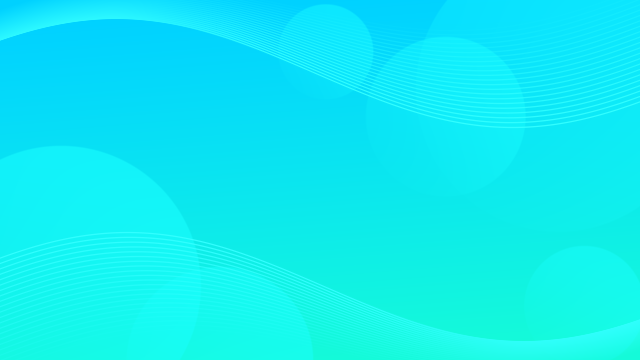
Give the GLSL for this background, as a Shadertoy shader.

```glsl
// Cyan to mint backdrop with translucent discs and two fans of fine wave lines.
// The discs fade along a diagonal; each fan repeats one cosine curve with a
// spread that widens along x, and the lower fan is the upper one turned half way.

const vec3 SKY_BLUE   = vec3(0.00, 0.82, 1.00);
const vec3 MINT       = vec3(0.08, 0.98, 0.85);
const vec3 DISC_TINT  = vec3(0.10, 1.00, 1.00);
const vec3 LINE_TINT  = vec3(0.20, 1.00, 1.00);

const float GRADIENT_TILT = 0.08;
const vec3  GRADIENT_BEND = vec3(1.0, 1.0, 1.25);
const vec2  DISC_LIGHT    = vec2(0.6, 0.8);

const float WAVE_MEAN   = 0.7975;
const float WAVE_HEIGHT = 0.1516;
const float WAVE_CREST  = 0.324;
const float WAVE_FREQ   = 2.857;

const float LINE_COUNT   = 22.0;
const float LINE_WIDTH   = 0.0036;
const float LINE_OPACITY = 0.95;
const vec2  FAN_SPREAD   = vec2(0.085, 0.33);

// Discs: centre x, centre y, radius, opacity
const int DISC_COUNT = 6;
const vec4 DISCS[DISC_COUNT] = vec4[](
    vec4(1.551, 0.752, 0.396, 0.42),
    vec4(0.905, 0.856, 0.132, 0.46),
    vec4(1.238, 0.676, 0.222, 0.46),
    vec4(0.169, 0.206, 0.389, 0.58),
    vec4(0.611, 0.000, 0.259, 0.50),
    vec4(1.623, 0.150, 0.167, 0.46)
);

// Opacity of a disc, strongest towards its upper right
float discAlpha(vec2 p, vec4 disc, float pixel) {
    vec2 d = p - disc.xy;
    float inside = smoothstep(pixel, -pixel, length(d) - disc.z);
    float light = smoothstep(-1.5, 0.9, dot(d, DISC_LIGHT) / disc.z);
    return inside * light * disc.w;
}

// Opacity of a fan of lines stacked above the wave
float fanAlpha(vec2 p, float pixel) {
    float edge = WAVE_MEAN + WAVE_HEIGHT * cos(WAVE_FREQ * (p.x - WAVE_CREST));
    float spread = mix(FAN_SPREAD.x, FAN_SPREAD.y, smoothstep(0.2, 1.8, p.x));
    float spacing = spread / LINE_COUNT;
    float k = (p.y - edge) / spacing;

    float dist = abs(fract(k + 0.5) - 0.5) * spacing;
    float line = clamp((0.5 * LINE_WIDTH - dist) / pixel + 0.5, 0.0, 1.0);

    // Lines too close to resolve become their average tone
    float tone = min(LINE_WIDTH / spacing, 0.9);
    line = mix(line, tone, smoothstep(0.35, 0.65, pixel / spacing));

    float softEdge = 0.5 * pixel / spacing;
    float above = smoothstep(-0.5 - softEdge, -0.5 + softEdge, k);
    float fade = clamp(1.0 - k / LINE_COUNT, 0.0, 1.0);
    return line * above * fade * LINE_OPACITY;
}

void mainImage(out vec4 fragColor, in vec2 fragCoord) {
    float pixel = 1.0 / iResolution.y;
    vec2 p = fragCoord * pixel;
    vec2 size = vec2(16.0 / 9.0, 1.0);
    p.x *= size.x * iResolution.y / iResolution.x;

    // Tilted vertical gradient, with blue falling off later
    float t = 1.0 - p.y + GRADIENT_TILT * (p.x - 0.5 * size.x);
    vec3 blend = pow(vec3(clamp(t, 0.0, 1.0)), GRADIENT_BEND);
    vec3 color = mix(SKY_BLUE, MINT, blend);

    // Translucent discs
    for (int i = 0; i < DISC_COUNT; i++) {
        color = mix(color, DISC_TINT, discAlpha(p, DISCS[i], pixel));
    }

    // Upper fan, then its half turn
    color = mix(color, LINE_TINT, fanAlpha(p, pixel));
    color = mix(color, LINE_TINT, fanAlpha(size - p, pixel));

    fragColor = vec4(color, 1.0);
}
```
